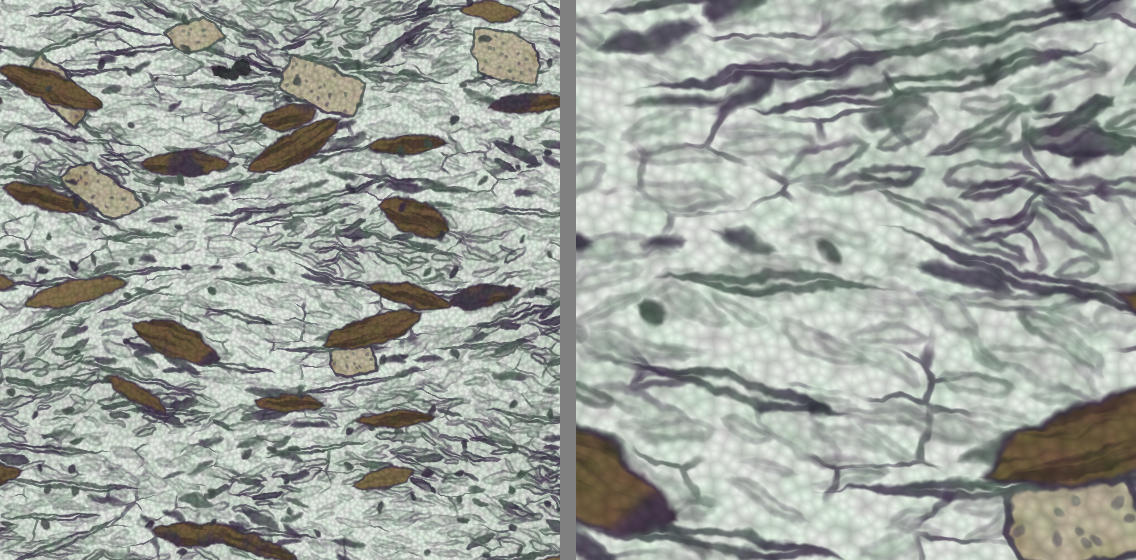
Left: the whole. Right: its middle third, enlarged.
A three.js fragment shader for this texture:

```glsl
varying vec2 vUv;

const vec3 PALE = vec3(0.81, 0.845, 0.81);
const vec3 DULL = vec3(0.64, 0.68, 0.64);
const vec3 TAN = vec3(0.68, 0.65, 0.55);
const vec3 OCHRE = vec3(0.52, 0.46, 0.32);
const vec3 BROWN = vec3(0.40, 0.33, 0.23);
const vec3 UMBER = vec3(0.28, 0.23, 0.18);
const vec3 VIOLET = vec3(0.23, 0.20, 0.28);
const vec3 GREEN_INK = vec3(0.29, 0.34, 0.32);
const vec3 OPAQUE = vec3(0.16, 0.16, 0.18);
const float SOFT = 0.0028;       // edge softness
const float ROUGHNESS = 0.0045;  // raggedness of grain borders
const float TILT = 0.30;         // swing of the foliation, radians
const float MOTTLE = 0.26;       // strength of the fine grain

struct Grain { float dist; float id; vec2 local; };

vec2 hash2(vec2 p) {
  return fract(sin(vec2(dot(p, vec2(127.1, 311.7)), dot(p, vec2(269.5, 183.3)))) * 4375.85);
}

float waves(vec2 p) {
  float sum = 0.0, amp = 0.6;
  for (int i = 0; i < 4; i++) {
    sum += amp * sin(p.x + sin(p.y * 1.3)) * cos(p.y + sin(p.x * 0.7));
    p = mat2(0.8, 0.6, -0.6, 0.8) * p * 1.9 + 3.1;
    amp *= 0.55;
  }
  return sum;
}

// Cellular noise: nearest distance, gap to the second nearest
vec2 cellular(vec2 p) {
  vec2 f = vec2(2.0);
  for (int j = -1; j <= 1; j++)
  for (int i = -1; i <= 1; i++) {
    vec2 cell = floor(p) + vec2(i, j);
    float d = length(cell + hash2(cell) - p);
    f = d < f.x ? vec2(d, f.x) : vec2(f.x, min(f.y, d));
  }
  return vec2(f.x, f.y - f.x);
}

// One random grain per cell, from a lens (block = 0) to a slab (block = 1)
Grain scatter(vec2 p, float seed, vec2 cells, vec2 halfSize, float chance, float spread, float block) {
  Grain best = Grain(1.0, 0.0, vec2(0.0));
  for (int j = -1; j <= 1; j++)
  for (int i = -1; i <= 1; i++) {
    vec2 cell = floor(p * cells) + vec2(i, j);
    vec2 pick = hash2(cell + seed + 17.3);
    if (pick.x > chance) continue;
    vec2 centre = (cell + 0.2 + 0.6 * hash2(cell + seed)) / cells;
    float angle = TILT * sin(centre.x * 9.0 + 3.0 * sin(centre.y * 7.0))
                + spread * (fract(pick.y * 41.0) - 0.5);
    float c = cos(angle), s = sin(angle);
    vec2 q = mat2(c, -s, s, c) * (p - centre);
    q.x += q.y * (fract(pick.y * 29.0) - 0.5);
    vec2 size = halfSize * mix(vec2(0.6), vec2(1.25), fract(pick.y * vec2(7.0, 13.0)));
    float u = q.x / size.x;
    float lens = abs(q.y) - size.y * (1.0 - u * u);
    float slab = max(abs(q.x) - size.x, abs(q.y) - size.y);
    float d = mix(lens, slab, block);
    if (d < best.dist) best = Grain(d, pick.y, q);
  }
  return best;
}

float fill(float d) { return 1.0 - smoothstep(-SOFT, SOFT, d); }
float line(float d, float width) { return 1.0 - smoothstep(width, width + SOFT, abs(d)); }

void main() {
  // Wavy foliation and ragged borders
  vec2 p = vUv + vec2(0.0, 0.014 * sin(vUv.x * 8.0 + vUv.y * 5.0));
  vec2 rough = p + ROUGHNESS * vec2(waves(p * 70.0), waves(p * 70.0 + 9.0));
  float matted = smoothstep(-0.15, 0.4, waves(p * vec2(7.0, 17.0)));
  float tint = waves(p * 24.0);
  vec3 ink = mix(GREEN_INK, VIOLET, smoothstep(-0.3, 0.4, tint));

  // Clear ground with broken grain seams
  vec3 color = mix(PALE, DULL, 0.35 * matted);
  float seam = 1.0 - smoothstep(0.03, 0.10, cellular(rough * vec2(15.0, 26.0)).y);
  color = mix(color, ink, seam * smoothstep(-0.1, 0.5, waves(p * 31.0 + 5.0)) * 0.7);

  // Fine needles, outlined and sometimes filled
  for (int i = 0; i < 3; i++) {
    float k = float(i);
    Grain needle = scatter(rough, 31.0 + 20.0 * k, vec2(12.0, 23.0) * (1.0 + 0.4 * k),
                           vec2(0.036, 0.0075) / (1.0 + 0.4 * k), 0.7, 0.9, 0.3);
    float strength = mix(0.3, 0.85, matted) * mix(0.5, 1.0, needle.id);
    color = mix(color, DULL, fill(needle.dist) * 0.4);
    color = mix(color, ink, fill(needle.dist) * step(0.86, needle.id) * 0.8);
    color = mix(color, ink, line(needle.dist, 0.0007) * strength);
  }
  Grain strand = scatter(rough, 7.0, vec2(6.0, 17.0), vec2(0.085, 0.004), 0.6, 0.35, 0.0);
  color = mix(color, ink, line(strand.dist, 0.001) * 0.8);

  // Tan blocky crystals with inclusions
  Grain crystal = scatter(rough, 3.0, vec2(4.0), vec2(0.062, 0.040), 0.5, 1.8, 0.75);
  vec3 body = mix(TAN, OCHRE, 0.7 * smoothstep(0.15, 0.6, waves(p * 19.0 + 2.0)));
  float inclusion = 1.0 - smoothstep(0.10, 0.22, cellular(rough * 48.0).x);
  body = mix(body, ink, inclusion * 0.5);
  color = mix(color, body, fill(crystal.dist) * 0.92);
  color = mix(color, ink, line(crystal.dist, 0.0012) * 0.85);

  // Brown mica flakes with cleavage streaks and violet rims
  Grain flake = scatter(rough, 11.0, vec2(5.0, 9.0), vec2(0.088, 0.024), 0.55, 0.6, 0.22);
  float streak = waves(flake.local * vec2(22.0, 190.0) + flake.id * 40.0);
  vec3 mica = mix(BROWN, UMBER, smoothstep(-0.2, 0.5, streak));
  mica = mix(mica, OCHRE, 0.6 * step(0.72, flake.id));
  float dark = smoothstep(0.1, 0.5, waves(p * 17.0 + 8.0)) * step(flake.id, 0.5);
  mica = mix(mica, VIOLET, max(dark, smoothstep(-0.006, -0.001, flake.dist)) * 0.85);
  color = mix(color, mica, fill(flake.dist));

  // Small dark specks and a few opaque clumps
  Grain speck = scatter(rough, 5.0, vec2(20.0), vec2(0.010, 0.006), 0.28, 3.0, 0.3);
  color = mix(color, ink * 0.85, fill(speck.dist) * 0.85);
  Grain clump = scatter(p + 2.5 * (rough - p), 23.0, vec2(3.0), vec2(0.032, 0.024), 0.25, 2.0, 0.3);
  color = mix(color, OPAQUE, fill(clump.dist) * 0.9);

  // Fine mottling with faint colour fringes
  color *= 1.0 + MOTTLE * (0.45 - cellular(p * 125.0).x);
  color += 0.022 * waves(p * 95.0) * vec3(1.0, -0.6, 0.7);
  gl_FragColor = vec4(color, 1.0);
}
```
